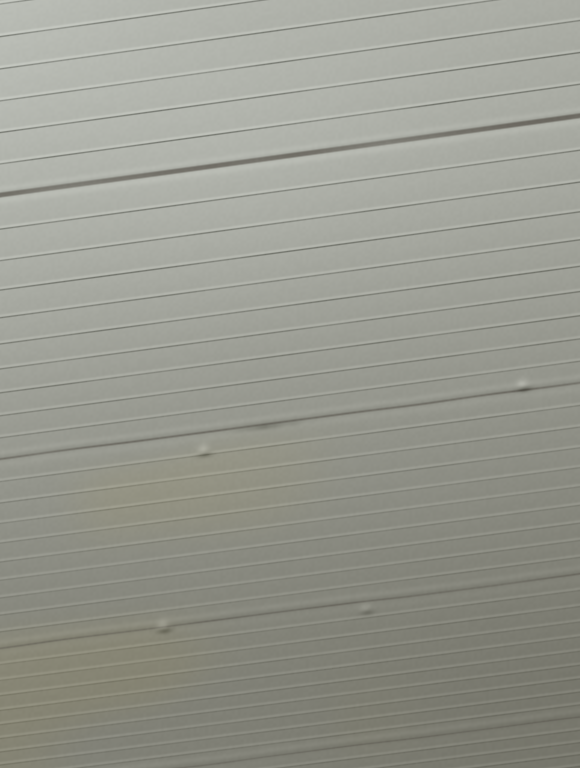
Write a Shadertoy shader that draws this texture.

```glsl
// Sloping ribbed wall panels receding downwards: each panel holds ten strips
// split by fine grooves, and panels meet at dark seams. Strips are placed by a
// per-panel foreshortening curve; dents, stains and grain add the wear.

const int PANELS = 5;
const float STRIPS = 10.0;
// Seam heights down the left edge, and how strongly each panel foreshortens
const float SEAM[6] = float[6](-0.169, 0.254, 0.598, 0.844, 1.029, 1.174);
const float BEND[5] = float[5](0.05, 0.26, 0.18, 0.16, 0.14);

const vec3 PALE_PAINT = vec3(0.69, 0.70, 0.67);
const vec3 SHADED_PAINT = vec3(0.485, 0.485, 0.445);
const vec3 SEAM_DIRT = vec3(0.40, 0.385, 0.355);

float hash(vec2 p) {
    vec3 q = fract(p.xyx * 0.1031);
    q += dot(q, q.yzx + 33.33);
    return fract((q.x + q.y) * q.z);
}

float noise(vec2 p) {
    vec2 cell = floor(p), f = fract(p);
    f = f * f * (3.0 - 2.0 * f);
    return mix(mix(hash(cell), hash(cell + vec2(1, 0)), f.x),
               mix(hash(cell + vec2(0, 1)), hash(cell + vec2(1, 1)), f.x), f.y);
}

// Smooth-edged line of the given half width
float line(float d, float halfWidth, float blur) {
    return 1.0 - smoothstep(halfWidth - blur, halfWidth + blur, abs(d));
}

float glow(float d, float size) {
    return exp(-d * d / (size * size));
}

// x: signed distance below the nearest groove, y: 1 inside the panel, 0 at its
// seams, z: position across the strip from 0 to 1
vec3 strips(float y, float top, float bottom, float bend) {
    float size = bottom - top;
    float u = (y - top) / size;
    float n = STRIPS * (u - bend * u * (1.0 - u));
    float perUnit = STRIPS * (1.0 - bend * (1.0 - 2.0 * u)) / size;
    float nearest = floor(n + 0.5);
    float inner = step(0.5, nearest) * step(nearest, STRIPS - 0.5);
    return vec3((n - nearest) / perUnit, inner, fract(n));
}

// Small raised bump: lit rim above left, shadow below right
float dent(vec2 p, float size) {
    p /= size;
    float lit = exp(-dot(p, p) * 1.4);
    vec2 q = (p - vec2(0.25, 0.75)) * vec2(0.8, 1.9);
    return 0.09 * lit - 0.16 * exp(-dot(q, q) * 1.5);
}

void mainImage(out vec4 fragColor, in vec2 fragCoord) {
    vec2 uv = fragCoord / iResolution.xy;
    float aspect = iResolution.x / iResolution.y;
    float blur = 0.8 / iResolution.y;
    vec2 p = vec2(uv.x, 1.0 - uv.y);
    float slope = 0.105 - 0.011 * p.y;
    float y = p.y + slope * p.x;            // height carried to the left edge
    vec2 q = vec2(p.x * aspect, y);

    // Light falling off downwards and to the right
    float shade = smoothstep(0.08, 1.0, p.y) + 0.25 * (p.x - 0.5);
    shade += 0.07 * (noise(q * vec2(3.0, 4.0)) - 0.5);
    vec3 color = mix(PALE_PAINT, SHADED_PAINT, shade);

    // Yellowish stains on the lower left panels
    float stain = smoothstep(0.35, 0.8, noise(q * vec2(6.0, 9.0) + 4.0));
    stain *= smoothstep(0.58, 0.64, y) * (1.0 - smoothstep(0.2, 0.85, p.x));
    color += stain * vec3(0.012, 0.004, -0.022);

    // Strips and grooves
    float depth = smoothstep(0.25, 0.8, y);
    for (int i = 0; i < PANELS; i++) {
        if (y < SEAM[i] || y >= SEAM[i + 1]) continue;
        vec3 s = strips(y, SEAM[i], SEAM[i + 1], BEND[i]);
        float wear = 0.75 + 0.5 * noise(vec2(q.x * 14.0, floor(y * 40.0)));
        color += 0.018 * (0.5 - s.z) * (1.0 - 0.5 * depth);
        color += s.y * mix(0.06, 0.05, depth) * glow(s.x + 0.0026, 0.0019);
        color -= s.y * wear * mix(0.19, 0.045, depth) * line(s.x, 0.0009, blur);
    }

    // Seams: the upper one is widest, lower ones thin and slightly wavy
    for (int j = 1; j < PANELS; j++) {
        float k = float(j - 1);
        float wave = 0.0025 * (noise(vec2(q.x * 11.0, k * 7.0)) - 0.5) * min(k, 1.0);
        float d = y - SEAM[j] + wave;
        float halfWidth = j == 1 ? 0.0030 : 0.0014 - 0.0002 * k;
        float patchy = 0.65 + 0.35 * noise(vec2(q.x * 18.0, k + 3.0));
        color += 0.035 * glow(d - 0.007, 0.005) / (1.0 + k);
        color += 0.03 * glow(d + 0.008, 0.004);
        color -= 0.05 * glow(d + 0.001, 0.004) / (1.0 + k);
        color = mix(color, SEAM_DIRT - 0.05 * shade,
                    line(d, halfWidth, blur + 0.0006) * patchy * (0.9 - 0.12 * k));
    }

    // Scuff smeared along the second seam
    vec2 scuff = (vec2(p.x, y) - vec2(0.465, SEAM[2] + 0.003)) / vec2(0.05, 0.004);
    color -= 0.08 * exp(-dot(scuff, scuff)) * (0.5 + noise(q * 70.0));

    // Two dents beside each of the two middle seams
    for (int i = 0; i < 4; i++) {
        float row = float(i / 2), side = float(i % 2);
        float x = mix(0.35 - 0.07 * row, 0.90 - 0.27 * row, side);
        float drop = mix(0.022 - 0.024 * row, -0.008 + 0.016 * row, side);
        vec2 center = vec2(x * aspect, SEAM[2 + i / 2] + drop);
        color += dent(q - center, 0.009) * (1.0 - 0.4 * row * side);
    }

    // Fine grain
    color += 0.012 * (noise(q * 260.0) - 0.5);
    fragColor = vec4(clamp(color, 0.0, 1.0), 1.0);
}
```
